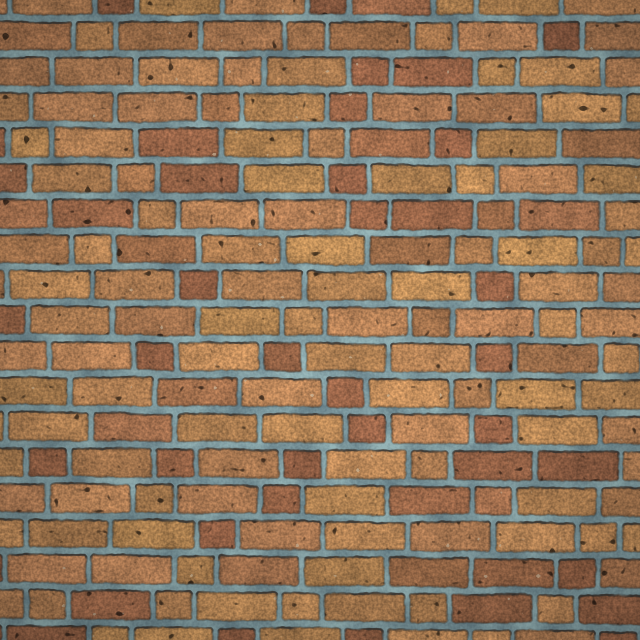
This texture is drawn by a Shadertoy shader. Its source:

```glsl
// Weathered brick wall: 18 courses of ochre stretchers and redder headers in blue-grey mortar.

float hash(vec2 p) {
    vec3 q = fract(p.xyx * 0.1031);
    q += dot(q, q.yzx + 33.33);
    return fract((q.x + q.y) * q.z);
}

vec2 gradient(vec2 cell) {
    float angle = 6.2832 * hash(cell + 19.7);
    return vec2(cos(angle), sin(angle));
}

// Gradient noise, roughly -0.7 to 0.7
float noise(vec2 p) {
    vec2 i = floor(p), f = p - i;
    vec2 u = f * f * f * (f * (f * 6.0 - 15.0) + 10.0);
    vec2 e = vec2(0, 1);
    float low = mix(dot(gradient(i), f), dot(gradient(i + e.yx), f - e.yx), u.x);
    float high = mix(dot(gradient(i + e), f - e), dot(gradient(i + 1.0), f - 1.0), u.x);
    return mix(low, high, u.y);
}

float roundedBox(vec2 p, vec2 halfSize, float radius) {
    vec2 q = abs(p) - halfSize + radius;
    return length(max(q, 0.0)) + min(max(q.x, q.y), 0.0) - radius;
}

void mainImage(out vec4 fragColor, in vec2 fragCoord) {
    vec2 uv = fragCoord / iResolution.xy;
    vec2 grid = vec2(15.1, 17.94); // header widths across, courses down

    // Slightly wavy courses, sinking to the right near the bottom
    vec2 p = vec2(uv.x, 1.0 - uv.y);
    p.y -= 0.0285 + 0.01 * (uv.x - 0.5) * p.y;
    p += 0.003 * vec2(noise(uv * 11.0), noise(uv * 13.0 + 40.0));
    p *= grid;
    float row = floor(p.y);

    // Walk along the course: one to four stretchers, then a header
    float left = 0.24 + 0.5 * mod(row + 1.0, 2.0) - 0.008 * (row + 1.0);
    left -= 1.0 + step(0.5, hash(vec2(row + 5.0, 71.0)));
    float run = floor(3.0 * hash(vec2(row + 9.0, 37.0)));
    float span = 2.0;
    for (int i = 0; i < 16; i++) {
        bool header = run > 3.5 || (run > 0.5 && hash(vec2(float(i) + 3.0, row + 50.0)) < 0.5);
        span = header ? 1.0 : 2.0;
        if (left + span > p.x) break;
        left += span;
        run = header ? 0.0 : run + 1.0;
    }
    vec2 id = vec2(floor(left) + 10.0, row + 10.0);
    float headerMask = 2.0 - span;

    // Brick outline with worn edges and small size changes
    vec2 local = vec2(p.x - left - 0.5 * span, p.y - row - 0.5) / grid;
    vec2 halfSize = 0.5 * vec2(span, 1.0) / grid - vec2(0.0043, 0.0058);
    halfSize += 0.0012 * (vec2(hash(id + 81.0), hash(id + 123.0)) - 0.5);
    float d = roundedBox(local, halfSize, 0.004);
    d += 0.0018 * noise(uv * 60.0) + 0.0012 * noise(uv * 140.0);
    float soft = 0.0006 + 0.7 / iResolution.y;
    float brickMask = smoothstep(soft, -soft, d);

    float fine = noise(uv * 190.0 + 7.0);
    float grain = 0.6 * fine + 0.4 * noise(uv * 330.0);
    float blotch = noise(uv * 28.0 + 3.0) + 0.5 * noise(uv * 70.0);

    // Brick tint, mottling, pits and pale chips
    vec3 brick = mix(vec3(0.67, 0.50, 0.31), vec3(0.64, 0.45, 0.31), hash(id + 31.0));
    float redness = smoothstep(0.55, 1.0, hash(id + 57.0) + 0.35 * headerMask);
    brick = mix(brick, vec3(0.53, 0.34, 0.25), 0.85 * redness);
    brick *= 0.94 + 0.16 * hash(id + 211.0);
    brick *= 1.0 + 0.42 * grain + 0.16 * blotch;
    brick *= 1.0 - 0.6 * smoothstep(0.40, 0.55, noise(uv * 62.0 + 90.0));
    brick = mix(brick, vec3(0.76, 0.70, 0.60), 0.6 * smoothstep(0.50, 0.60, noise(uv * 85.0 + 55.0)));
    brick *= 1.0 - 0.18 * smoothstep(-0.005, 0.0, d);

    // Sandy mortar, patchy along the joints
    float patchy = 0.55 + 0.7 * noise(uv * 18.0 + 60.0) + 0.5 * blotch + 0.5 * grain;
    vec3 mortar = mix(vec3(0.38, 0.47, 0.50), vec3(0.54, 0.65, 0.66), clamp(patchy, 0.0, 1.1));
    mortar *= 1.0 - 0.15 * smoothstep(0.003, 0.0, d);

    vec3 color = mix(mortar, brick, brickMask);

    // Broken dark crevice, strongest under the upper joint
    float crevice = smoothstep(0.0028, 0.0004, abs(d + 0.0002));
    float upper = smoothstep(-0.6, -0.9, local.y / halfSize.y);
    float broken = clamp(0.75 + 1.3 * noise(uv * 34.0 + 17.0), 0.0, 1.0);
    color = mix(color, vec3(0.20, 0.19, 0.18), crevice * broken * (0.2 + 0.65 * upper));

    // Light falls off toward the corners
    vec2 q = uv - vec2(0.52, 0.53);
    color *= 1.09 - 0.55 * dot(q, q);
    fragColor = vec4(clamp(color, 0.0, 1.0), 1.0);
}
```
